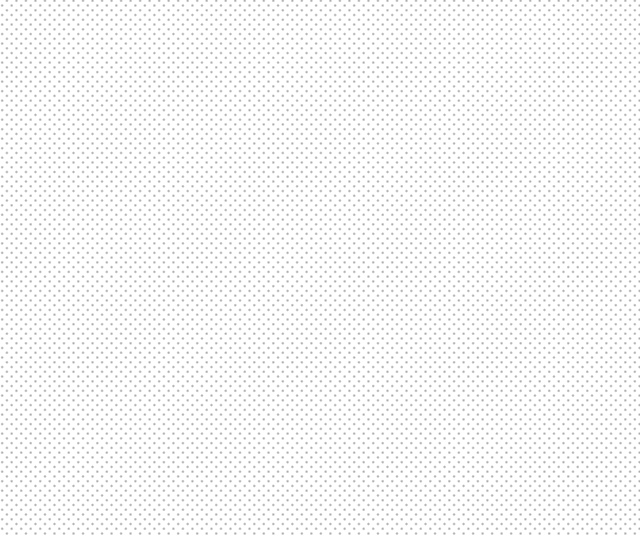
Give the GLSL for this pattern, as a WebGL 1 fragment shader.

```glsl
precision highp float;
// Fine staggered grid of small soft grey dots on white.

uniform vec2 u_resolution;

// Lengths are in cells; one cell holds a corner dot and a centre dot.
const float CELLS_ACROSS = 67.27;
const vec2 GRID_PHASE = vec2(0.227, 0.760);
const float DOT_RADIUS = 0.1117;
const float EDGE_SOFTNESS = 0.0788;
const float MIN_EDGE_PIXELS = 0.6;
const vec3 PAPER_COLOR = vec3(1.0);
const vec3 DOT_COLOR = vec3(0.675);

// Distance to the nearest point of a unit square grid.
float gridPointDistance(vec2 p) {
    return length(fract(p + 0.5) - 0.5);
}

// Two square grids, offset by half a cell, form the staggered rows.
float staggeredDistance(vec2 p) {
    return min(gridPointDistance(p), gridPointDistance(p + 0.5));
}

void main() {
    float pixelSize = CELLS_ACROSS / u_resolution.x;
    vec2 cellPos = gl_FragCoord.xy * pixelSize - GRID_PHASE;

    // Linear falloff across the dot rim, never thinner than a pixel.
    float edge = max(EDGE_SOFTNESS, MIN_EDGE_PIXELS * pixelSize);
    float rimDistance = staggeredDistance(cellPos) - DOT_RADIUS;
    float coverage = clamp(0.5 - 0.5 * rimDistance / edge, 0.0, 1.0);

    gl_FragColor = vec4(mix(PAPER_COLOR, DOT_COLOR, coverage), 1.0);
}
```
